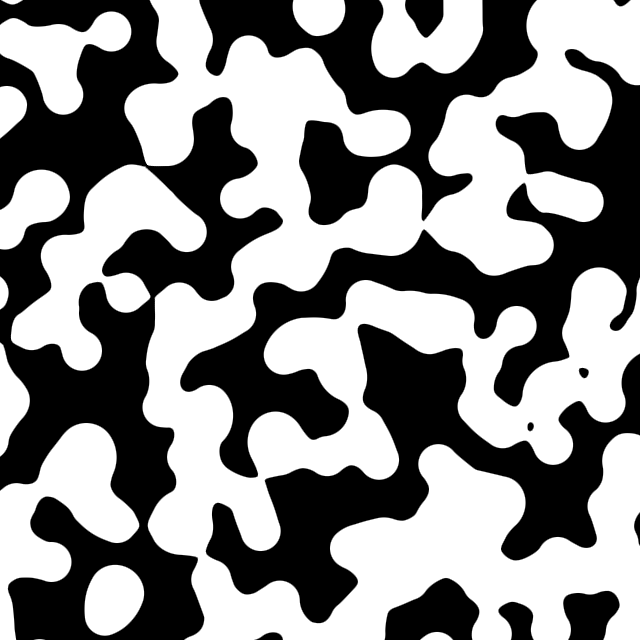
Reproduce this texture procedurally as a WebGL 2 fragment shader.

```glsl
#version 300 es
precision highp float;

uniform vec2 u_resolution;
out vec4 fragColor;

// Integer hash: two uniform values per grid cell
vec2 hash2(ivec2 cell) {
    uvec2 q = uvec2(cell + 64) * uvec2(1597u, 3571u);
    uint h = q.x ^ (q.y * 2477u);
    h = (h ^ (h >> 15)) * 73244475u;
    h = (h ^ (h >> 13)) * 73244475u;
    h ^= h >> 16;
    return vec2(h & 65535u, h >> 16) / 65535.0;
}

// Sum of compact soft balls, one scattered freely around each cell
float ballField(vec2 p) {
    ivec2 home = ivec2(floor(p));
    float field = 0.0;
    for (int y = -2; y <= 2; y++) {
        for (int x = -2; x <= 2; x++) {
            ivec2 cell = home + ivec2(x, y);
            vec2 center = vec2(cell) + hash2(cell) * 1.8 - 0.4;
            field += 1.0 - smoothstep(0.0, 0.8125, distance(p, center));
        }
    }
    return field;
}

void main() {
    vec2 uv = gl_FragCoord.xy / min(u_resolution.x, u_resolution.y);
    float field = ballField(uv * 13.0);

    // Cut at half height, with an edge one pixel wide
    float edgeWidth = max(fwidth(field), 1e-4);
    float blob = clamp((field - 0.5) / edgeWidth + 0.5, 0.0, 1.0);
    fragColor = vec4(vec3(blob), 1.0);
}
```
